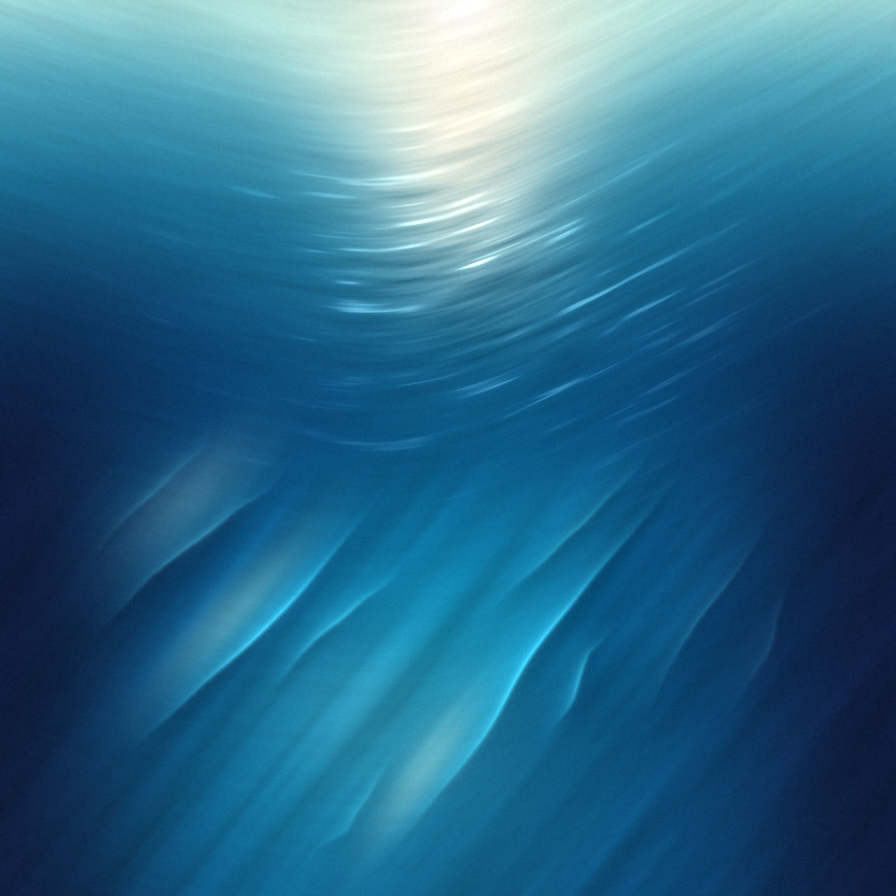
This background is drawn by a WebGL 1 fragment shader. Its source:

```glsl
precision highp float;
// Sunlit deep-blue water: a pale light column above diagonal glowing crests.
uniform vec2 u_resolution;

const vec3 NAVY  = vec3(0.055, 0.105, 0.235);
const vec3 DEEP  = vec3(0.035, 0.265, 0.455);
const vec3 TEAL  = vec3(0.110, 0.460, 0.600);
const vec3 AQUA  = vec3(0.340, 0.670, 0.750);
const vec3 FOAM  = vec3(0.680, 0.880, 0.860);
const vec3 CREAM = vec3(0.965, 0.950, 0.885);
const vec3 CYAN  = vec3(0.050, 0.560, 0.700);

float hash(vec2 p) {
  vec3 q = fract(vec3(p.xyx) * 0.1031);
  q += dot(q, q.yzx + 33.33);
  return fract((q.x + q.y) * q.z);
}

float noise(vec2 p) {
  vec2 i = floor(p), f = fract(p);
  f = f * f * (3.0 - 2.0 * f);
  return mix(mix(hash(i), hash(i + vec2(1.0, 0.0)), f.x),
             mix(hash(i + vec2(0.0, 1.0)), hash(i + vec2(1.0, 1.0)), f.x), f.y);
}

// Layers of noise stretched along x, centred on zero
float fibres(vec2 p, vec2 scale) {
  float sum = 0.0, amp = 0.5;
  for (int i = 0; i < 3; i++) {
    sum += amp * (noise(p * scale + 17.0 * float(i)) - 0.5);
    scale *= vec2(1.6, 2.0);
    amp *= 0.65;
  }
  return sum;
}

vec2 turn(vec2 p, float angle) {
  float c = cos(angle), s = sin(angle);
  return vec2(c * p.x + s * p.y, c * p.y - s * p.x);
}

float blob(vec2 p, vec2 center, vec2 radius) {
  vec2 d = (p - center) / radius;
  return exp(-dot(d, d));
}

// Wave crest from a to b: x = lit flank minus shadow, y = bright thin edge
vec2 crest(vec2 p, vec2 a, vec2 b, float width, float gain) {
  float len = length(b - a);
  vec2 dir = (b - a) / len, q = p - a;
  float along = dot(q, dir) / len;
  float side = dot(q, vec2(-dir.y, dir.x));
  side += 0.006 * sin(along * 7.0 + a.x * 30.0);
  side += 0.012 * (noise(vec2(along * 6.0, a.x * 50.0)) - 0.5);
  float fade = smoothstep(-0.05, 0.5, along) * (1.0 - smoothstep(0.5, 1.02, along));
  float lit = smoothstep(-0.003, 0.004, side) * exp(-max(side, 0.0) / width);
  float shade = (1.0 - smoothstep(-0.004, 0.003, side)) * exp(min(side, 0.0) / width);
  float edge = exp(-abs(side - 0.002) / 0.0035) * fade;
  return gain * vec2((lit - 0.6 * shade) * fade, edge * fade);
}

// Depth gradient, lifted toward the middle and dark along the sides
vec3 waterBase(vec2 p) {
  float h = p.y + 0.12 * exp(-pow((p.x - 0.5) / 0.23, 2.0));
  vec3 col = mix(DEEP, TEAL, smoothstep(0.58, 0.86, h));
  col = mix(col, AQUA, smoothstep(0.78, 0.97, h));
  col = mix(col, FOAM, smoothstep(0.90, 1.05, h));
  float rim = smoothstep(0.20, 0.49, abs(p.x - 0.5));
  return mix(col, NAVY, rim * (1.0 - smoothstep(0.45, 0.86, p.y)));
}

vec2 allCrests(vec2 p) {
  vec2 c = crest(p, vec2(0.14, 0.15), vec2(0.44, 0.45), 0.045, 1.0);
  c += crest(p, vec2(0.10, 0.28), vec2(0.34, 0.50), 0.055, 0.55);
  c += crest(p, vec2(0.09, 0.35), vec2(0.25, 0.54), 0.040, 0.30);
  c += crest(p, vec2(0.29, 0.22), vec2(0.46, 0.39), 0.030, 0.65);
  c += crest(p, vec2(0.42, 0.03), vec2(0.77, 0.49), 0.055, 1.0);
  c += crest(p, vec2(0.53, 0.29), vec2(0.75, 0.52), 0.035, 0.45);
  c += crest(p, vec2(0.61, 0.17), vec2(0.69, 0.31), 0.022, 0.70);
  c += crest(p, vec2(0.71, 0.18), vec2(0.87, 0.45), 0.040, 0.32);
  c += crest(p, vec2(0.80, 0.18), vec2(0.91, 0.38), 0.030, 0.20);
  c += crest(p, vec2(0.34, 0.02), vec2(0.46, 0.18), 0.035, 0.30);
  return c;
}

void main() {
  vec2 p = gl_FragCoord.xy / u_resolution;
  vec3 col = waterBase(p);

  // Brush strokes fan out from a curved valley
  float bend = 0.12 * p.x + 0.45 * sqrt(pow(p.x - 0.45, 2.0) + 0.02);
  float strokes = fibres(vec2(p.x, p.y - bend), vec2(11.0, 95.0));
  float upper = smoothstep(0.38, 0.60, p.y);

  // Light column, broken up by the strokes at its lower end
  float reach = smoothstep(0.57, 0.89, p.y + 0.10 * strokes);
  float spread = 0.105 + 0.045 * smoothstep(0.75, 1.0, p.y);
  col = mix(col, CREAM, reach * exp(-pow((p.x - 0.517) / spread, 2.0)));
  col = mix(col, vec3(1.0), 0.9 * blob(p, vec2(0.515, 1.0), vec2(0.045)));

  // Glow from below, with soft diagonal fibres
  vec2 q = turn(p - vec2(0.45, 0.23), 0.90);
  float lower = 1.0 - smoothstep(0.40, 0.56, p.y);
  float rays = fibres(q, vec2(2.5, 26.0));
  float glow = blob(q, vec2(0.0), vec2(0.29, 0.20));
  col = mix(col, CYAN, 0.80 * glow);
  col = mix(col, TEAL, 0.45 * blob(p, vec2(0.46, 0.06), vec2(0.25, 0.18)));
  col *= 1.0 + 0.40 * rays * lower;

  // Crests and the hazy highlights beside them
  vec2 waves = allCrests(p);
  col += waves.x * vec3(0.055, 0.210, 0.230);
  col += waves.y * vec3(0.170, 0.260, 0.240);
  float haze = 0.38 * blob(turn(p - vec2(0.265, 0.320), 0.82), vec2(0.0), vec2(0.10, 0.022));
  haze += 0.24 * blob(turn(p - vec2(0.215, 0.445), 0.75), vec2(0.0), vec2(0.09, 0.035));
  haze += 0.38 * blob(turn(p - vec2(0.475, 0.145), 0.96), vec2(0.0), vec2(0.09, 0.022));
  haze += 0.16 * blob(p, vec2(0.43, 0.20), vec2(0.13, 0.10));
  col = mix(col, FOAM, haze * (1.0 + rays));

  // Glints along the strokes and fine surface grain
  float shine = blob(p, vec2(0.53, 0.67), vec2(0.20, 0.13));
  col *= 1.0 + strokes * (0.10 + 0.38 * shine) * mix(0.6, 1.0, upper);
  col += vec3(0.50, 0.58, 0.58) * shine * smoothstep(0.14, 0.42, strokes);
  col += 0.018 * (hash(floor(p * 512.0)) - 0.5);
  gl_FragColor = vec4(clamp(col, 0.0, 1.0), 1.0);
}
```
